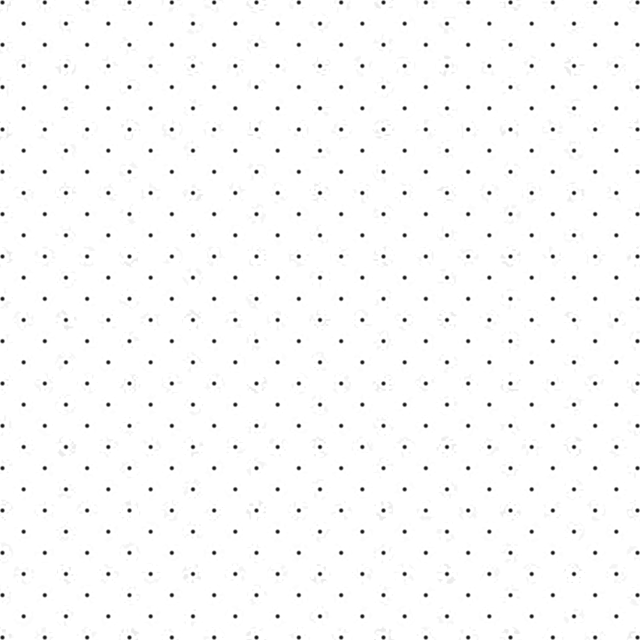
Write a three.js fragment shader that draws this pattern.

```glsl
// Small soft black dots on white, set in a staggered lattice centred on the canvas.
// Two square grids offset by half a cell give the lattice; a faint speckled halo
// surrounds each dot, its strength rising and falling every one and a half cells.

varying vec2 vUv;

const float CELL = 0.06615;         // spacing of dots along a row
const float DOT_INNER = 0.0010;     // solid core of a dot
const float DOT_OUTER = 0.0049;     // end of its soft edge
const float GRAIN_COUNT = 256.0;    // halo specks across the canvas
const vec3 PAPER = vec3(1.0);
const vec3 INK = vec3(0.08);
const vec3 SPECK = vec3(0.925);

float hash(vec2 p) {
  return fract(sin(dot(p, vec2(127.1, 311.7))) * 43758.5453);
}

float valueNoise(vec2 p) {
  vec2 i = floor(p);
  vec2 f = fract(p);
  vec2 u = f * f * (3.0 - 2.0 * f);
  float low = mix(hash(i), hash(i + vec2(1.0, 0.0)), u.x);
  float high = mix(hash(i + vec2(0.0, 1.0)), hash(i + vec2(1.0)), u.x);
  return mix(low, high, u.y);
}

// Offset from the closest point of the staggered lattice, in cells
vec2 nearestOffset(vec2 p) {
  vec2 a = fract(p + 0.5) - 0.5;
  vec2 b = fract(p) - 0.5;
  return dot(a, a) < dot(b, b) ? a : b;
}

float dotMask(float radius, float inner, float outer) {
  return 1.0 - smoothstep(inner, outer, radius);
}

// Slow variation of the halo from dot to dot
float haloStrength(vec2 site) {
  vec2 wave = cos(site * 6.28318 / 1.5);
  return 0.45 + 0.275 * (wave.x + wave.y);
}

float haloMask(float radius, vec2 uv, float grainCount) {
  float ring = smoothstep(0.006, 0.010, radius) * (1.0 - smoothstep(0.014, 0.019, radius));
  return ring * smoothstep(0.50, 0.85, valueNoise(uv * grainCount));
}

void main() {
  vec2 p = (vUv - 0.5) / CELL;
  vec2 offset = nearestOffset(p);
  float radius = length(offset) * CELL;

  // Faint specks first, then the dot over them
  float halo = haloMask(radius, vUv, GRAIN_COUNT) * haloStrength(p - offset);
  vec3 color = mix(PAPER, SPECK, clamp(halo, 0.0, 1.0));
  color = mix(color, INK, dotMask(radius, DOT_INNER, DOT_OUTER));

  gl_FragColor = vec4(color, 1.0);
}
```
